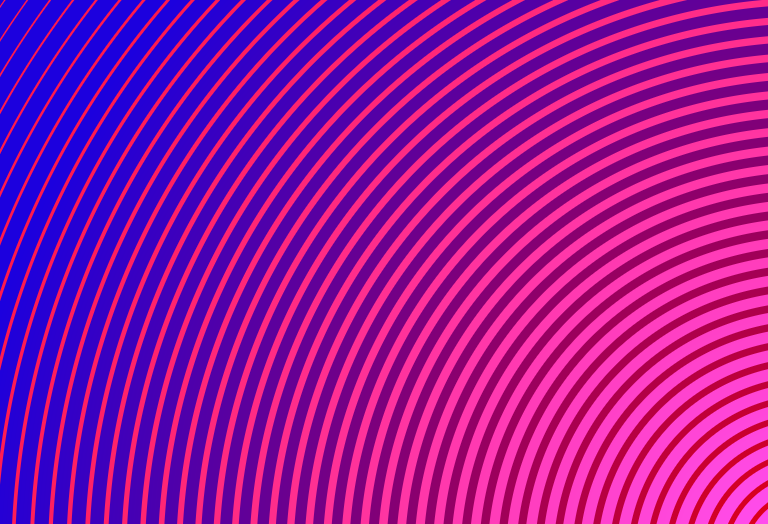
Reproduce this background procedurally as a WebGL 2 fragment shader.

```glsl
#version 300 es
precision highp float;
// Concentric pink rings around a point past the lower right corner, thinning over a red to blue glow.

uniform vec2 u_resolution;
out vec4 fragColor;

// Lengths are in canvas heights
const vec2 CENTER = vec2(1.5525, -0.0725);
const float RING_SPACING = 0.03517;
const float RING_PHASE = 0.436;
const float INNER_RADIUS = 0.118;
const float OUTER_RADIUS = 1.622;

const vec3 GROUND_RED = vec3(0.87, 0.0, 0.10);
const vec3 GROUND_BLUE = vec3(0.11, 0.0, 0.87);
const vec3 RING_PINK = vec3(1.0, 0.30, 0.93);
const vec3 RING_CRIMSON = vec3(1.0, 0.10, 0.30);

// Distance to the middle of the nearest ring
float ringDistance(float radius, float spacing, float phase) {
    return abs(fract(radius / spacing - phase + 0.5) - 0.5) * spacing;
}

// Coverage of a stripe, smoothed over one pixel
float stripe(float dist, float width, float pixel) {
    return clamp((0.5 * width - dist) / pixel + 0.5, 0.0, 1.0);
}

void main() {
    vec2 p = gl_FragCoord.xy / u_resolution.y;
    float pixel = 1.0 / u_resolution.y;
    float radius = distance(p, CENTER);

    // Both colour ramps follow the radius
    float t = clamp((radius - INNER_RADIUS) / (OUTER_RADIUS - INNER_RADIUS), 0.0, 1.0);
    vec3 ground = mix(GROUND_RED, GROUND_BLUE, t);
    vec3 ringColor = mix(RING_PINK, RING_CRIMSON, t);

    // Rings become thinner with distance
    float spread = (radius - INNER_RADIUS) / (1.85 - INNER_RADIUS);
    float width = RING_SPACING * max(mix(0.73, 0.08, spread), 0.03);
    float ring = stripe(ringDistance(radius, RING_SPACING, RING_PHASE), width, pixel);

    fragColor = vec4(mix(ground, ringColor, ring), 1.0);
}
```
